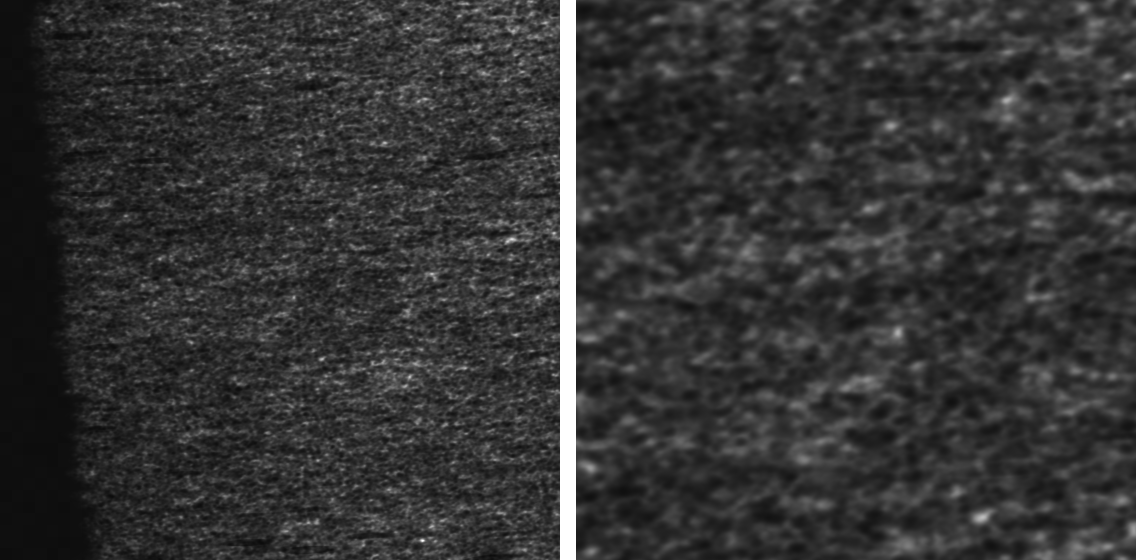
Left: the whole. Right: its middle third, enlarged.
This texture is drawn by a Shadertoy shader. Its source:

```glsl
// Dark grey brushed fabric with slanted streaks and a shadowed left margin.

vec3 hash3(vec2 cell) {
    vec3 p = fract(cell.xyx * vec3(0.1031, 0.1030, 0.0973));
    p += dot(p, p.yxz + 33.33);
    return fract((p.xxy + p.yzz) * p.zyx);
}

// Cellular noise: soft light and dark spots scattered one per cell, around zero.
float spots(vec2 p) {
    vec2 cell = floor(p);
    float sum = 0.0;
    for (int j = -1; j <= 1; j++) {
        for (int i = -1; i <= 1; i++) {
            vec2 neighbour = cell + vec2(i, j);
            vec3 rnd = hash3(neighbour);
            vec2 d = p - neighbour - rnd.xy;
            float falloff = max(0.0, 1.0 - dot(d, d));
            sum += (2.0 * rnd.z - 1.0) * falloff * falloff;
        }
    }
    return sum;
}

void mainImage(out vec4 fragColor, in vec2 fragCoord) {
    vec2 uv = fragCoord / iResolution.y;

    // Thread direction: nearly level at the left, rising to the right
    vec2 thread = vec2(uv.x, uv.y - 0.03 * uv.x - 0.03 * uv.x * uv.x);

    // Grain, fibres and broad patches
    float weave = 0.50 * spots(thread * vec2(115.0, 175.0) + 17.0)
                + 0.30 * spots(thread * vec2(190.0, 250.0) + 71.0)
                + 0.36 * spots(thread * vec2(24.0, 120.0) + 130.0)
                + 0.16 * spots(thread * vec2(4.0, 13.0) + 210.0);

    // Sparse long dark slits
    float slit = spots(thread * vec2(11.0, 85.0) + 305.0);
    weave -= 0.65 * smoothstep(0.65, 1.2, slit);

    // Ragged slanted border of the shadow
    float border = 0.160 - 0.095 * uv.y + 0.008 * sin(uv.y * 11.0 + 1.0);
    border += 0.016 * spots(thread * vec2(14.0, 75.0) + 410.0);
    float inside = uv.x - border;

    // Cloth brightens away from the shadow
    float light = mix(0.135, 0.207, smoothstep(-0.02, 0.5, inside));
    light += 0.02 * smoothstep(0.45, 1.0, uv.x) * abs(2.0 * uv.y - 1.0);
    float cloth = light * exp(weave);

    // Shadow with faint square mottling
    float shadow = 0.052 + 0.008 * hash3(floor(uv * 48.0)).x;
    float grey = mix(shadow, cloth, smoothstep(-0.025, 0.03, inside));

    fragColor = vec4(vec3(grey), 1.0);
}
```
